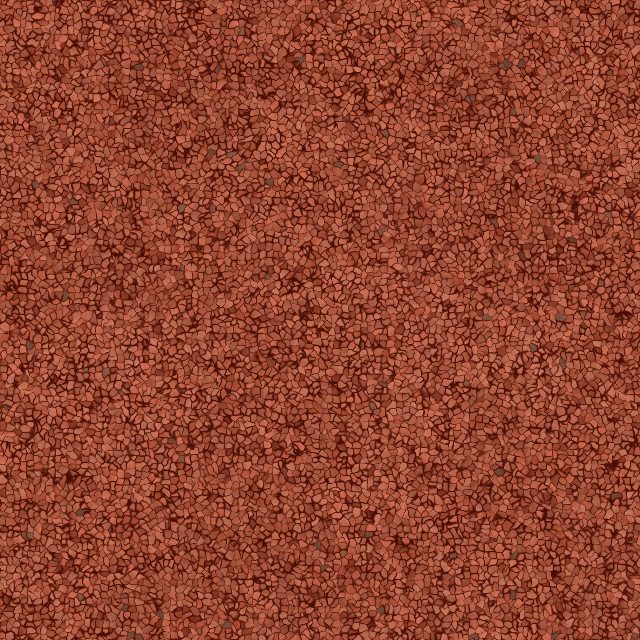
A three.js fragment shader for this texture:

```glsl
// Rust-red rubber granulate: small angular crumbs packed tightly over dark gaps.
varying vec2 vUv;

vec3 hash3(vec2 p) {
  vec3 q = fract(p.xyx * vec3(0.1031, 0.1030, 0.0973));
  q += dot(q, q.yxz + 33.33);
  return fract((q.xxy + q.yzz) * q.zyx);
}

// Smooth value noise, two independent channels
vec2 noise(vec2 p) {
  vec2 i = floor(p), f = fract(p);
  f = f * f * (3.0 - 2.0 * f);
  vec2 low = mix(hash3(i).xy, hash3(i + vec2(1.0, 0.0)).xy, f.x);
  vec2 high = mix(hash3(i + vec2(0.0, 1.0)).xy, hash3(i + 1.0).xy, f.x);
  return mix(low, high, f.y);
}

// Stretched, turned cells: nearest and second distance, id and offset of the crumb
void findCrumb(vec2 p, out vec2 dist, out vec2 id, out vec2 offset) {
  vec2 base = floor(p);
  dist = vec2(9.0);
  for (int y = -2; y <= 2; y++) {
    for (int x = -2; x <= 2; x++) {
      vec2 cell = base + vec2(float(x), float(y));
      vec3 place = hash3(cell + 17.0);
      vec3 form = hash3(cell + 211.0);
      vec2 d = p - cell - 0.05 - 0.9 * place.xy;
      float angle = 3.14159 * place.z;
      float c = cos(angle), s = sin(angle);
      float stretch = 1.0 + 0.45 * form.x;
      vec2 q = vec2(c * d.x + s * d.y, c * d.y - s * d.x);
      q *= vec2(1.0 / stretch, stretch) * mix(0.8, 1.2, form.y);
      float len = length(q);
      if (len < dist.x) {
        dist = vec2(len, dist.x);
        id = cell;
        offset = d;
      } else {
        dist.y = min(dist.y, len);
      }
    }
  }
}

void main() {
  // Crumbs with slightly bent outlines
  vec2 p = vUv * 94.0 + 40.0;
  vec2 dist, id, offset;
  findCrumb(p + 0.35 * (noise(p * 1.9) - 0.5), dist, id, offset);
  vec3 trait = hash3(id + 401.0);
  vec3 tilt = hash3(id + 733.0);

  // Gaps of uneven width, some crumbs sunk into shadow
  float gap = dist.y - dist.x + 0.22 * (noise(p * 0.9 + 70.0).x - 0.5);
  float sunk = 1.0 - 0.4 * smoothstep(0.86, 1.0, tilt.z);
  float body = smoothstep(-0.05, 0.3, gap) * sunk;

  // Tone of each crumb: own lightness, tilted face, fine mottling, broad drift
  float tone = 0.87 + 0.34 * (trait.x - 0.5);
  tone += 0.35 * dot(offset, tilt.xy - 0.5);
  tone += 0.16 * (noise(p * 2.7 + 130.0).x - 0.5);
  tone += 0.10 * (noise(vUv * 9.0 + 5.0).y - 0.5);
  float light = clamp(body * tone, 0.0, 1.1);

  // Deep shadow to rust to pale brick
  vec3 shadow = vec3(0.28, 0.05, 0.015);
  vec3 rust = vec3(0.53, 0.225, 0.145);
  vec3 brick = vec3(0.75, 0.41, 0.315);
  vec3 color = mix(shadow, rust, min(light * 2.0, 1.0));
  color = mix(color, brick, max(light * 2.0 - 1.0, 0.0));

  // Redder and browner crumbs, with a rare grey one
  color += (trait.y - 0.5) * vec3(0.03, -0.035, -0.04) * body;
  vec3 grey = vec3(0.45, 0.31, 0.23) * (0.5 + 0.5 * light);
  color = mix(color, grey, 0.8 * body * step(0.992, trait.z));

  gl_FragColor = vec4(color, 1.0);
}
```
